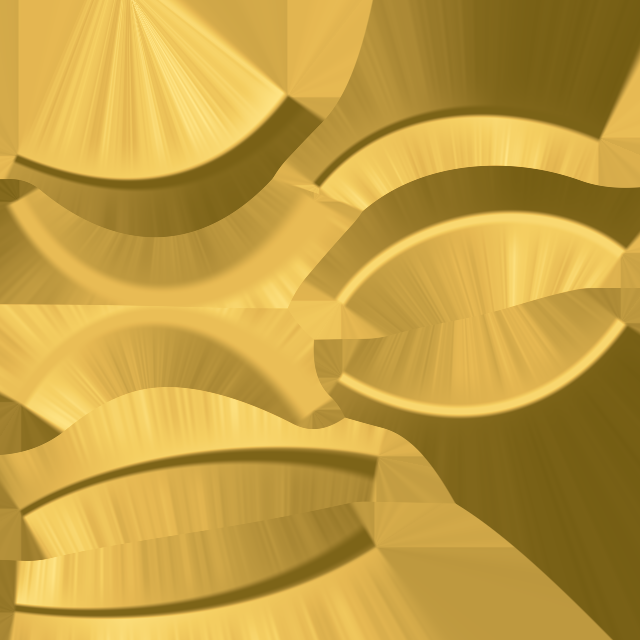
Give the GLSL for this background, as a WebGL 2 fragment shader.

```glsl
#version 300 es
precision highp float;
// Folded gold relief: eight curved creases split the canvas into nearest-curve cells.
// Each cell is shaded by its position along the crease, the side it lies on and
// fan-like streaks; a soft rim follows each crease and a gold ramp colours the result.
uniform vec2 u_resolution;
out vec4 fragColor;

float hash(float x) {
    x = fract(x * 0.1031);
    x *= x + 33.33;
    return fract(x * (x + x));
}

float noise(float x) {
    float f = fract(x);
    return mix(hash(floor(x)), hash(floor(x) + 1.0), f * f * (3.0 - 2.0 * f));
}

// Four levels spaced evenly along a crease
float profile(vec4 v, float t) {
    vec3 w = clamp(vec3(t * 3.0) - vec3(0, 1, 2), 0.0, 1.0);
    return mix(mix(mix(v.x, v.y, w.x), v.z, w.y), v.w, w.z);
}

vec3 gold(float v) {
    vec3 c = mix(vec3(0.45, 0.36, 0.07), vec3(0.64, 0.51, 0.19), clamp(v / 0.28, 0.0, 1.0));
    c = mix(c, vec3(0.77, 0.62, 0.26), clamp((v - 0.28) / 0.22, 0.0, 1.0));
    c = mix(c, vec3(0.90, 0.72, 0.32), clamp((v - 0.5) / 0.2, 0.0, 1.0));
    c = mix(c, vec3(0.96, 0.81, 0.38), clamp((v - 0.7) / 0.15, 0.0, 1.0));
    return mix(c, vec3(1.0, 0.90, 0.53), clamp((v - 0.85) / 0.15, 0.0, 1.0));
}

// Adds one cubic crease to field = (nearest distance, level).
// above, below: levels along each side; caps: levels past the two ends;
// rim: level, offset in widths, start width, end width.
void crease(inout vec2 field, vec2 p, float px, vec2 a, vec2 b, vec2 c, vec2 d,
            vec4 above, vec4 below, vec2 caps, vec4 rim) {
    // Polynomial form of the curve
    vec2 k1 = 3.0 * (b - a), k2 = 3.0 * (a - 2.0 * b + c), k3 = d - a + 3.0 * (b - c);

    // Coarse search, then Newton refinement of the nearest point
    float t = 0.0, nearest = 1e9;
    for (int i = 0; i <= 20; i++) {
        float s = float(i) / 20.0;
        vec2 r = a + s * (k1 + s * (k2 + s * k3)) - p;
        if (dot(r, r) < nearest) { nearest = dot(r, r); t = s; }
    }
    for (int i = 0; i < 5; i++) {
        vec2 r = a + t * (k1 + t * (k2 + t * k3)) - p;
        vec2 v = k1 + t * (2.0 * k2 + 3.0 * t * k3);
        float slope = dot(v, v) + dot(r, 2.0 * k2 + 6.0 * t * k3);
        t = clamp(t - dot(r, v) / max(slope, 0.2 * dot(v, v)), 0.0, 1.0);
    }
    vec2 q = p - (a + t * (k1 + t * (k2 + t * k3)));
    vec2 tangent = normalize(k1 + t * (2.0 * k2 + 3.0 * t * k3));
    float dist = length(q);
    float side = dot(q, vec2(-tangent.y, tangent.x));

    // Sides with streaks that open with distance
    float level = mix(profile(below, t), profile(above, t), smoothstep(-0.003, 0.003, side));
    float seed = a.x * 91.0 + a.y * 370.0 + (side > 0.0 ? 57.0 : 0.0);
    float streak = 0.6 * noise(t * 24.0 + seed) + 0.4 * noise(t * 110.0 + seed) - 0.5;
    level += streak * (0.04 + 0.34 * level) * smoothstep(0.0, 0.07, dist);
    level += 0.05 * exp(-dist * 45.0);

    // Soft rim along the crease
    float width = mix(rim.z, rim.w, t * t);
    float edge = abs(side - rim.y * width);
    level = mix(level, rim.x, 1.0 - smoothstep(0.3 * width, width + px, edge));

    // Flat facets past the ends
    float past = dot(q, tangent) * (t < 0.5 ? -1.0 : 1.0);
    float onEnd = step(0.4995, abs(t - 0.5));
    vec2 quadrant = smoothstep(-px, px, q) * 2.0 - 1.0;
    float facet = (t < 0.5 ? caps.x : caps.y) + 0.06 * quadrant.x * quadrant.y;
    facet += 0.06 * (noise(atan(q.y, q.x) * 7.0 + seed) - 0.5);
    level = mix(level, facet, onEnd * smoothstep(0.0, 0.006 + 0.1 * dist, past));

    field.y = mix(field.y, level, smoothstep(-px, px, field.x - dist));
    field.x = min(field.x, dist);
}

void main() {
    vec2 p = gl_FragCoord.xy / u_resolution;
    float px = 1.0 / min(u_resolution.x, u_resolution.y);
    vec2 field = vec2(9.0, 0.5);

    // Upper left bowl and the fold beneath it
    crease(field, p, px, vec2(0.029, 0.756), vec2(0.15, 0.705), vec2(0.32, 0.68), vec2(0.449, 0.848),
        vec4(0.74, 0.80, 0.85, 0.96), vec4(0.45, 0.28, 0.08, 0.08), vec2(0.65, 0.64), vec4(0.04, -0.6, 0.008, 0.024));
    crease(field, p, px, vec2(0.03, 0.685), vec2(0.13, 0.50), vec2(0.36, 0.478), vec2(0.49, 0.685),
        vec4(0.58, 0.45, 0.40, 0.52), vec4(0.16, 0.62, 0.86, 0.74), vec2(0.14, 0.62), vec4(0.72, -0.2, 0.02, 0.04));

    // Upper right arch
    crease(field, p, px, vec2(0.499, 0.711), vec2(0.60, 0.835), vec2(0.78, 0.85), vec2(0.935, 0.785),
        vec4(0.46, 0.42, 0.06, 0.02), vec4(0.84, 0.74, 0.88, 0.72), vec2(0.72, 0.68), vec4(0.05, 0.4, 0.008, 0.014));

    // Middle left arch
    crease(field, p, px, vec2(0.033, 0.372), vec2(0.14, 0.55), vec2(0.345, 0.553), vec2(0.488, 0.36),
        vec4(0.72, 0.86, 0.83, 0.70), vec4(0.88, 0.62, 0.38, 0.32), vec2(0.20, 0.42), vec4(0.74, 0.1, 0.014, 0.04));

    // Bright-rimmed lens on the right
    crease(field, p, px, vec2(0.533, 0.53), vec2(0.62, 0.66), vec2(0.84, 0.708), vec2(0.97, 0.605),
        vec4(0.46, 0.18, 0.02, 0.04), vec4(0.40, 0.56, 0.82, 0.80), vec2(0.74, 0.62), vec4(0.91, 0.0, 0.011, 0.012));
    crease(field, p, px, vec2(0.535, 0.41), vec2(0.64, 0.345), vec2(0.835, 0.308), vec2(0.97, 0.495),
        vec4(0.36, 0.58, 0.66, 0.50), vec4(0.30, 0.10, 0.03, 0.01), vec2(0.46, 0.40), vec4(0.90, 0.0, 0.011, 0.012));

    // Dark-rimmed lens at the lower left
    crease(field, p, px, vec2(0.033, 0.205), vec2(0.19, 0.30), vec2(0.436, 0.317), vec2(0.588, 0.287),
        vec4(0.55, 0.82, 0.86, 0.74), vec4(0.86, 0.68, 0.46, 0.32), vec2(0.32, 0.58), vec4(0.06, -0.8, 0.008, 0.024));
    crease(field, p, px, vec2(0.026, 0.043), vec2(0.17, 0.025), vec2(0.40, 0.027), vec2(0.585, 0.145),
        vec4(0.96, 0.68, 0.46, 0.25), vec4(0.68, 0.90, 0.78, 0.64), vec2(0.26, 0.52), vec4(0.06, 0.8, 0.008, 0.024));

    fragColor = vec4(gold(field.y), 1.0);
}
```
